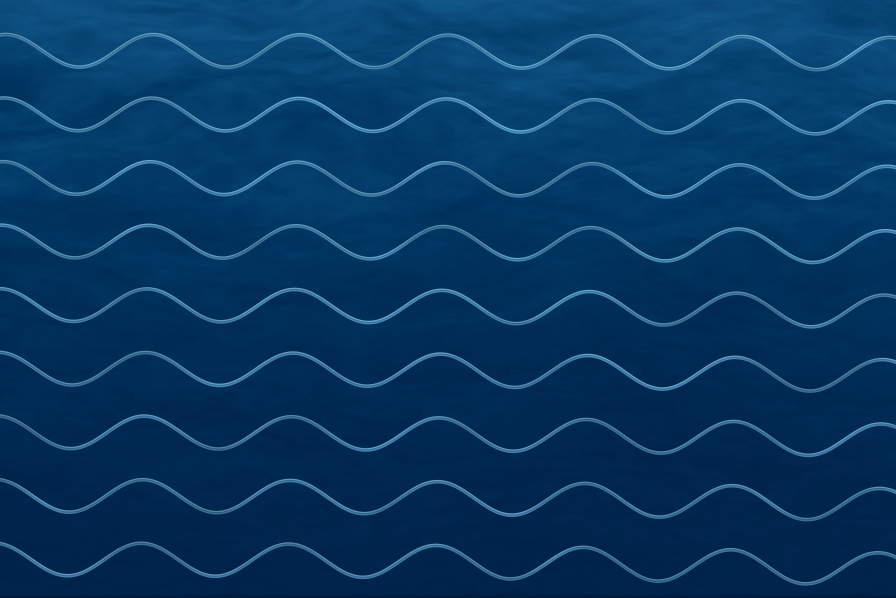
Reproduce this pattern procedurally as a Shadertoy shader.

```glsl
const int   ROWS        = 9;
const float FIRST_ROW   = 0.915;    // height of the top line's axis
const float ROW_STEP    = 0.1063;
const float PERIOD      = 0.2466;
const float AMPLITUDE   = 0.0273;
const float FIRST_CREST = 0.2559;
const float CREST_SHIFT = 0.00244;  // leftward shift of each lower row
const float SAG         = 0.005;    // drop of the top row at the right edge
const float SAG_STEP    = 0.0015;   // extra drop per row
const float LINE_HALF   = 0.0030;
const float CORE_HALF   = 0.0009;
const float TAU         = 6.283185;

const vec3 DEEP      = vec3(0.00, 0.138, 0.293);
const vec3 MID       = vec3(0.00, 0.215, 0.388);
const vec3 SURFACE   = vec3(0.05, 0.310, 0.500);
const vec3 RIM_UPPER = vec3(0.46, 0.70, 0.83);
const vec3 RIM_LOWER = vec3(0.30, 0.56, 0.74);
const vec3 LINE_CORE = vec3(0.15, 0.39, 0.57);

float hash(vec2 p) {
    return fract(sin(dot(p, vec2(127.1, 311.7))) * 43758.5453);
}

float noise(vec2 p) {
    vec2 i = floor(p), f = fract(p);
    f = f * f * (3.0 - 2.0 * f);
    return mix(mix(hash(i), hash(i + vec2(1, 0)), f.x),
               mix(hash(i + vec2(0, 1)), hash(i + vec2(1, 1)), f.x), f.y);
}

float fbm(vec2 p) {
    float sum = 0.0, weight = 0.5;
    for (int i = 0; i < 5; i++) {
        sum += weight * noise(p);
        p = mat2(1.9, 0.25, -0.3, 2.0) * p + 17.3;
        weight *= 0.5;
    }
    return sum;
}

// Water: light from above, long swells near the top, fine ripples throughout
vec3 water(vec2 p) {
    float height = clamp(p.y, 0.0, 1.0);
    float bend = fbm(p * vec2(3.0, 6.0)) - 0.5;
    float swell = fbm(vec2(p.x * 3.5, p.y * 17.0 + bend * 3.0)) - 0.48;
    float ripple = fbm(vec2(p.x * 22.0, p.y * 75.0 + bend * 12.0)) - 0.48;
    float grain = noise(p * vec2(110.0, 210.0)) - 0.5;

    float light = pow(height, 1.6) * 0.92 + 0.02;
    light += swell * mix(0.12, 0.95, height * height);
    light += ripple * mix(0.12, 0.42, height);
    light += grain * 0.06;

    vec3 color = mix(DEEP, MID, clamp(light * 2.0, -0.3, 1.0));
    color = mix(color, SURFACE, clamp(light * 2.0 - 1.0, 0.0, 1.5));
    return color * mix(0.7, 1.0, smoothstep(0.0, 0.008, p.y));
}

// Signed distance to one wavy line, positive above it
float waveDistance(vec2 p, float row, float aspect) {
    float k = TAU / PERIOD;
    float phase = k * (p.x - FIRST_CREST + CREST_SHIFT * row);
    float across = p.x / aspect;
    float axis = FIRST_ROW - ROW_STEP * row
               - (SAG + SAG_STEP * row) * across * across;
    float slope = -AMPLITUDE * k * sin(phase);
    return (p.y - axis - AMPLITUDE * cos(phase)) / sqrt(1.0 + slope * slope);
}

void mainImage(out vec4 fragColor, in vec2 fragCoord) {
    float pixel = 1.0 / iResolution.y;
    float aspect = iResolution.x * pixel;
    vec2 p = fragCoord * pixel;
    vec3 color = water(p);

    // Double-edged strokes with a darker core and slightly uneven shine
    for (int i = 0; i < ROWS; i++) {
        float row = float(i);
        float d = waveDistance(p, row, aspect);
        float stroke = clamp(0.5 + (LINE_HALF - abs(d)) / pixel, 0.0, 1.0);
        float core = clamp(0.5 + (CORE_HALF - abs(d)) / pixel, 0.0, 1.0);
        float shine = 0.84 + 0.22 * noise(vec2(p.x * 14.0, row * 7.0));
        shine *= 1.04 - 0.016 * row;

        vec3 rim = mix(RIM_LOWER, RIM_UPPER,
                       smoothstep(-LINE_HALF, LINE_HALF, d));
        vec3 ink = mix(rim, LINE_CORE, core * 0.75) * shine;
        color = mix(color, ink, stroke * 0.92);
    }

    fragColor = vec4(color, 1.0);
}
```
